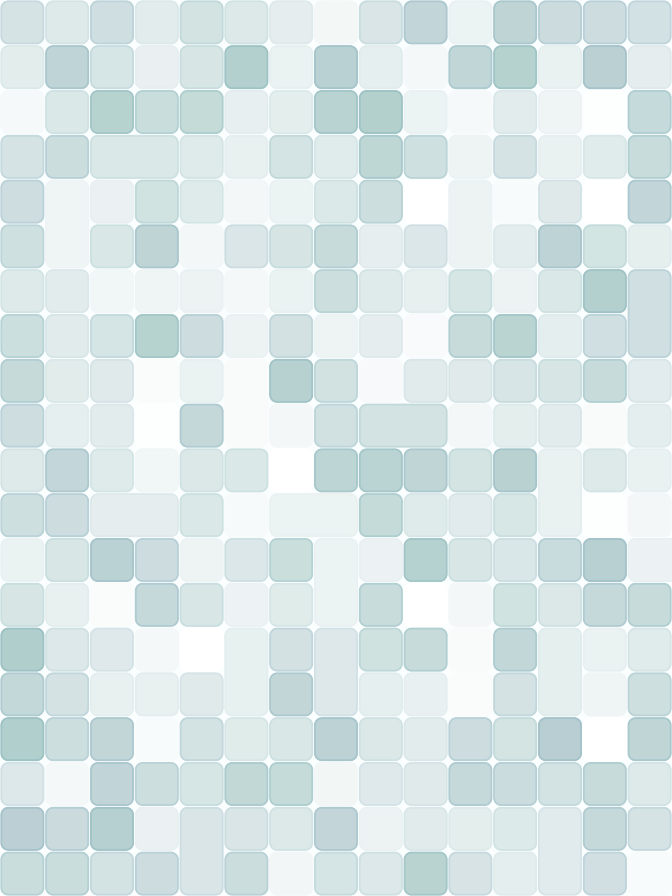
Write a Shadertoy shader that draws this pattern.

```glsl
float hash(vec2 p) {
    vec3 q = fract(vec3(p.xyx) * 0.1031);
    q += dot(q, q.yzx + 33.33);
    return fract((q.x + q.y) * q.z);
}

float roundedBox(vec2 p, vec2 halfSize, float radius) {
    vec2 q = abs(p) - halfSize + radius;
    return length(max(q, 0.0)) + min(max(q.x, q.y), 0.0) - radius;
}

// Some cells join a neighbour inside their 2x2 block
vec2 tileSpan(vec2 cell) {
    vec2 block = floor(cell / 2.0);
    bool upright = hash(block + 71.0) < 0.6;
    vec2 span = upright ? vec2(1.0, 2.0) : vec2(2.0, 1.0);
    return hash(floor(cell / span) + block * 7.0 + 19.0) < 0.07 ? span : vec2(1.0);
}

void mainImage(out vec4 fragColor, in vec2 fragCoord) {
    // Fifteen tiles across, twenty down on a 3:4 canvas
    vec2 grid = fragCoord / iResolution.x * 15.0;
    float pixel = 15.0 / iResolution.x;

    vec2 cell = floor(grid);
    vec2 span = tileSpan(cell);
    vec2 corner = floor(cell / span) * span;
    float d = roundedBox(grid - corner - 0.5 * span, 0.5 * span - 0.007, 0.18);

    // Tone per tile, paler where tiles are joined
    float tone = 0.5 * (hash(corner + 3.0) + hash(corner + 157.0));
    tone = clamp(1.1 * tone - 0.09, 0.0, 1.0);
    if (span.x + span.y > 2.0) tone *= 0.65;

    // White to sage, with a slight drift toward blue
    vec3 tint = mix(vec3(0.67, 0.80, 0.785), vec3(0.70, 0.79, 0.81), hash(corner + 41.0));
    vec3 tile = mix(vec3(1.0), tint, tone);

    // Thin cool outline, stronger on darker tiles
    float outline = 1.0 - smoothstep(0.008, 0.008 + pixel, abs(d + 0.025));
    tile *= mix(vec3(1.0), vec3(0.89, 0.94, 0.96), outline * smoothstep(0.1, 0.75, tone));

    float cover = smoothstep(0.5 * pixel, -0.5 * pixel, d);
    fragColor = vec4(mix(vec3(0.985, 0.995, 0.995), tile, cover), 1.0);
}
```
